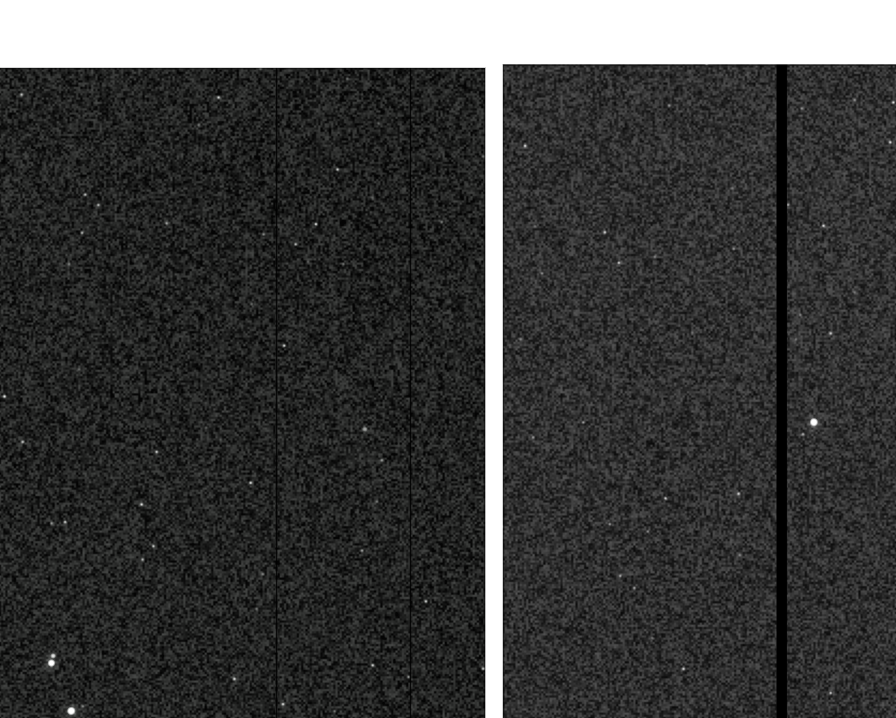
Reproduce this texture procedurally as a Shadertoy shader.

```glsl
// Two grainy dark sky-survey plates with faint specks, a few stars and dead columns on white.
#define LEFT_TONE 0.132
#define RIGHT_TONE 0.187
#define GRAIN_CELLS 335.0
#define GRAIN_CONTRAST 0.27
#define SPECK_CELLS 24.0
#define SPECK_CHANCE 0.13
#define SPECK_RADIUS 0.0021
#define LEFT_PLATE_END 0.6759
#define RIGHT_PLATE_START 0.7003
#define BAR_X 1.0888
#define BAR_HALF_WIDTH 0.0073
#define COLUMN_HALF_WIDTH 0.0010

float hash(vec2 p) {
    vec3 q = fract(vec3(p.xyx) * 0.1031);
    q += dot(q, q.yzx + 33.33);
    return fract((q.x + q.y) * q.z);
}

float valueNoise(vec2 p) {
    vec2 cell = floor(p), f = fract(p);
    f = f * f * (3.0 - 2.0 * f);
    float low = mix(hash(cell), hash(cell + vec2(1, 0)), f.x);
    float high = mix(hash(cell + vec2(0, 1)), hash(cell + vec2(1, 1)), f.x);
    return mix(low, high, f.y);
}

// Coverage of the inside of a shape, from its signed distance
float inside(float dist, float soft) {
    return smoothstep(soft, -soft, dist);
}

// Fine sensor grain, centred on zero
float grain(vec2 p) {
    float fine = valueNoise(p * GRAIN_CELLS) - 0.5;
    float coarse = valueNoise(p * GRAIN_CELLS * 0.55 + 71.3) - 0.5;
    return GRAIN_CONTRAST * (0.88 * fine + 0.28 * coarse);
}

// Broad, faint unevenness of the exposure
float exposure(vec2 p) {
    return 0.004 * sin(5.0 * p.x + 3.0 * p.y) + 0.004 * sin(7.0 * p.y - 4.0 * p.x + 1.5);
}

// At most one small speck in each cell, most of them dim
float specks(vec2 p) {
    vec2 cell = floor(p * SPECK_CELLS);
    vec2 offset = 0.1 + 0.8 * vec2(hash(cell + 13.7), hash(cell + 47.1));
    float dist = length(p - (cell + offset) / SPECK_CELLS);
    float present = step(hash(cell + 91.3), SPECK_CHANCE);
    float strength = mix(0.25, 0.85, pow(hash(cell + 5.9), 1.6));
    return present * strength * exp(-dist * dist / (SPECK_RADIUS * SPECK_RADIUS));
}

// Bright stars: centre, radius, brightness
float stars(vec2 p, float soft) {
    vec4 catalogue[5] = vec4[5](
        vec4(1.1336, 0.412, 0.0052, 1.0),
        vec4(0.0717, 0.0765, 0.0046, 1.0),
        vec4(0.0741, 0.0865, 0.0030, 0.85),
        vec4(0.0993, 0.0098, 0.0052, 1.0),
        vec4(0.5080, 0.402, 0.0028, 0.6));
    float light = 0.0;
    for (int i = 0; i < 5; i++) {
        vec4 star = catalogue[i];
        float dist = length(p - star.xy);
        float core = inside(dist - star.z, soft + 0.0012);
        float halo = 0.3 * exp(-dist * dist / (2.5 * star.z * star.z));
        light = max(light, star.w * max(core, halo));
    }
    return light;
}

void mainImage(out vec4 fragColor, in vec2 fragCoord) {
    vec2 p = fragCoord / iResolution.y;
    float soft = 0.75 / iResolution.y;

    // Plate outlines
    float leftDist = max(p.x - LEFT_PLATE_END, p.y - 0.9055);
    float rightDist = max(RIGHT_PLATE_START - p.x, p.y - 0.9104);
    float plateDist = min(leftDist, rightDist);

    // Sky background
    float onRight = step(0.5 * (LEFT_PLATE_END + RIGHT_PLATE_START), p.x);
    float sky = mix(LEFT_TONE, RIGHT_TONE, onRight) + exposure(p) + grain(p);
    sky = max(sky, 0.015);
    sky *= mix(0.45, 1.0, smoothstep(0.001, 0.003, -plateDist));

    // Specks and stars
    sky = mix(sky, 1.0, specks(p));
    sky = mix(sky, 1.0, stars(p, soft));

    // Thin dead columns and the wide black bar
    float columnDist = min(abs(p.x - 0.3852), abs(p.x - 0.5717));
    sky *= 1.0 - 0.85 * inside(columnDist - COLUMN_HALF_WIDTH, soft);
    sky *= 1.0 - inside(abs(p.x - BAR_X) - BAR_HALF_WIDTH, soft);

    // Nearly neutral tint over white paper
    vec3 plate = sky * mix(vec3(0.985, 1.015, 0.985), vec3(1.0), max(onRight, sky));
    fragColor = vec4(mix(vec3(1.0), plate, inside(plateDist, soft)), 1.0);
}
```
